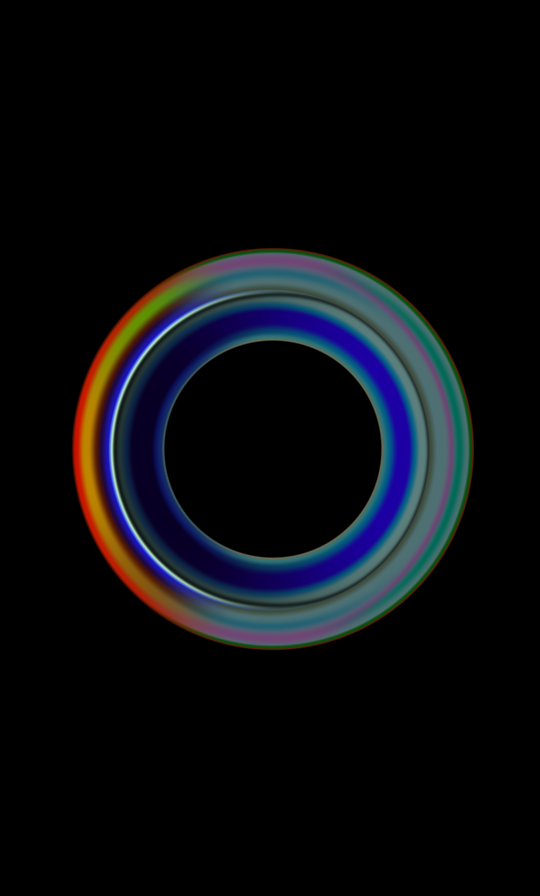
Write a Shadertoy shader that draws this background.

```glsl
float band(float x, float center, float width) {
    x = (x - center) / width;
    return exp(-x * x);
}

// Blend toward the next colour as x passes from a to b
void ramp(inout vec3 color, vec3 next, float a, float b, float x) {
    color = mix(color, next, smoothstep(a, b, x));
}

// Blue channel of the ring, t runs from the hole to the rim
vec3 innerRing(float t, vec2 dir) {
    float lit = smoothstep(-0.9, 0.9, dot(dir, vec2(0.98, 0.12)));
    float left = smoothstep(0.1, 0.8, -dir.x);
    vec3 blue = mix(vec3(0.03, 0.0, 0.14), vec3(0.11, 0.0, 0.64), lit);
    vec3 teal = mix(vec3(0.05, 0.14, 0.27), vec3(0.0, 0.38, 0.52), lit);
    vec3 silver = mix(vec3(0.14, 0.22, 0.21), vec3(0.36, 0.50, 0.49), lit);

    vec3 color = mix(vec3(0.43, 0.42, 0.32), vec3(0.25, 0.36, 0.36), left);
    ramp(color, mix(vec3(0.2, 0.45, 0.46), vec3(0.07, 0.16, 0.4), left), 0.01, 0.06, t);
    ramp(color, mix(teal, vec3(0.04, 0.06, 0.36), left), 0.06, 0.18, t);
    ramp(color, blue, 0.15, mix(0.36, 0.24, left), t);
    ramp(color, teal, 0.56, 0.71, t);
    ramp(color, silver, 0.68, 0.82, t);

    // Shadow under the rim and the bright crescent on the left
    float shadowAt = mix(0.99, 0.89, smoothstep(0.6, -0.2, dir.x));
    color *= 1.0 - 0.62 * band(t, shadowAt, 0.05);
    float crescent = smoothstep(-0.1, 0.75, -dir.x);
    color += crescent * vec3(0.55, 0.68, 0.5) * band(t, 0.945, 0.032);
    color += crescent * vec3(0.05, 0.05, 0.65) * band(t, 0.995, 0.035);
    return color;
}

// Iridescent outer ring, u runs from the rim to the outside
vec3 outerRing(float u, vec2 dir) {
    float right = smoothstep(0.1, 0.9, dir.x);

    // Cool side: silver with pink, teal and green fringes
    vec3 cool = mix(vec3(0.24, 0.29, 0.23), vec3(0.31, 0.44, 0.45), smoothstep(0.0, 0.2, u));
    cool = mix(cool, vec3(0.08, 0.37, 0.45), 0.8 * (1.0 - right) * band(u, 0.41, 0.12));
    cool = mix(cool, vec3(0.46, 0.25, 0.46), 0.9 * band(u, mix(0.71, 0.50, right), mix(0.16, 0.08, right)));
    cool = mix(cool, vec3(0.0, 0.41, 0.34), right * band(u, 0.68, 0.11));
    ramp(cool, vec3(0.04, 0.31, 0.05), 0.86, 0.93, u);
    ramp(cool, vec3(0.38, 0.12, 0.03), 0.94, 0.99, u);

    // Warm side: blue edge, dark gap, then yellow to red
    float green = smoothstep(0.1, 0.9, dir.y);
    vec3 gold = mix(vec3(0.74, 0.52, 0.0), vec3(0.32, 0.58, 0.0), green);
    gold = mix(gold, vec3(0.5, 0.33, 0.06), smoothstep(0.2, 0.85, -dir.y));
    vec3 warm = vec3(0.1, 0.08, 0.72);
    ramp(warm, vec3(0.12, 0.03, 0.25), 0.03, 0.22, u);
    ramp(warm, vec3(0.3, 0.08, 0.01), 0.2, 0.34, u);
    ramp(warm, gold, 0.3, 0.56, u);
    ramp(warm, mix(vec3(0.8, 0.06, 0.0), gold * vec3(1.0, 0.6, 1.0), 0.5 * abs(dir.y)), 0.66, 0.88, u);
    ramp(warm, vec3(0.3, 0.05, 0.0), 0.91, 1.0, u);

    return mix(cool, warm, smoothstep(0.2, 0.72, -dir.x));
}

void mainImage(out vec4 fragColor, in vec2 fragCoord) {
    float pixel = 1.0 / iResolution.x;
    vec2 p = (fragCoord - 0.5 * iResolution.xy) * pixel - vec2(0.0054, -0.002);
    float radius = length(p);
    vec2 dir = p / max(radius, 1e-4);

    // The rim is a slightly off-centre circle between the two rings
    vec2 rimCenter = vec2(-0.007, -0.002);
    float along = dot(dir, rimCenter);
    float rim = along + sqrt(along * along + 0.297 * 0.297 - dot(rimCenter, rimCenter));

    float t = clamp((radius - 0.201) / (rim - 0.201), 0.0, 1.0);
    float u = clamp((radius - rim) / (0.372 - rim), 0.0, 1.0);
    vec3 color = mix(innerRing(t, dir), outerRing(u, dir),
                     smoothstep(-pixel, pixel, radius - rim));

    // Cut the ring out of black
    float mask = smoothstep(-pixel, pixel, radius - 0.201)
               * smoothstep(-pixel, pixel, 0.372 - radius);
    fragColor = vec4(color * mask, 1.0);
}
```
